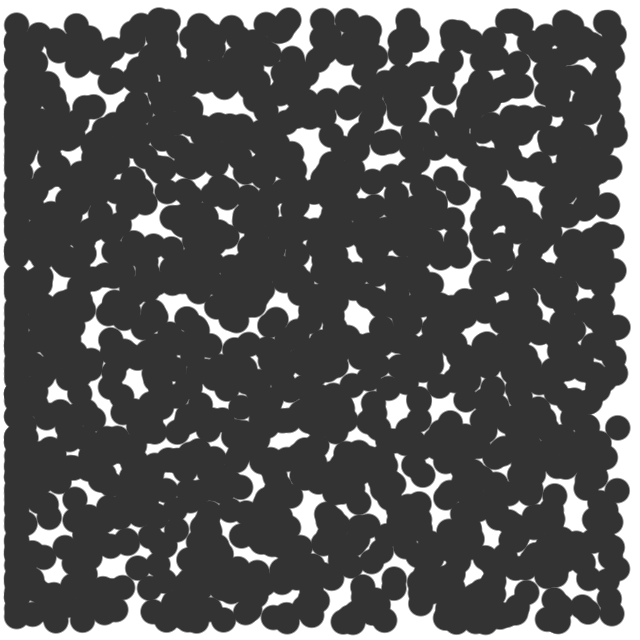
Give the GLSL for this pattern, as a WebGL 2 fragment shader.

```glsl
#version 300 es
precision highp float;
// Dense random scatter of equal dark discs on white, crowded along the left side.

#define RADIUS 0.0195
#define FIELD_MIN vec2(0.026, 0.027)
#define FIELD_MAX vec2(0.966, 0.969)
#define CELLS 23
#define CANDIDATES 12
#define FILL_CHANCE 0.25
#define WALL_DISCS 4
#define SOFTNESS 0.0028
#define INK vec3(0.2)
#define PAPER vec3(1.0)
#define SEED 17

uniform vec2 u_resolution;
out vec4 fragColor;

// Integer hash: three independent values in 0..1
vec3 hash3(ivec3 key) {
    uvec3 v = uvec3(key + SEED) * 1664525u + 1013904223u;
    v.x += v.y * v.z;
    v.y += v.z * v.x;
    v.z += v.x * v.y;
    v ^= v >> 16u;
    v.x += v.y * v.z;
    v.y += v.z * v.x;
    v.z += v.x * v.y;
    return vec3(v >> 8u) / 16777216.0;
}

// Share of paper left visible by one soft-edged disc
float uncovered(vec2 p, vec2 center, float blur) {
    return clamp((length(p - center) - RADIUS) / blur + 0.5, 0.0, 1.0);
}

void main() {
    vec2 p = gl_FragCoord.xy / u_resolution;
    float blur = max(SOFTNESS, 1.0 / min(u_resolution.x, u_resolution.y));
    vec2 cellSize = (FIELD_MAX - FIELD_MIN) / float(CELLS);
    ivec2 home = ivec2(floor((p - FIELD_MIN) / cellSize));
    float paper = 1.0;

    for (int dy = -1; dy <= 1; dy++) {
        int row = home.y + dy;
        if (row < 0 || row >= CELLS) continue;

        // Scattered discs: a random number in each neighbouring cell
        for (int dx = -1; dx <= 1; dx++) {
            int column = home.x + dx;
            if (column < 0 || column >= CELLS) continue;
            for (int i = 0; i < CANDIDATES; i++) {
                vec3 rnd = hash3(ivec3(column, row, i));
                if (rnd.z > FILL_CHANCE) continue;
                vec2 center = FIELD_MIN + (vec2(column, row) + rnd.xy) * cellSize;
                paper *= uncovered(p, center, blur);
            }
        }

        // Discs lined up against the left side
        for (int i = 0; i < WALL_DISCS; i++) {
            float along = float(row) + hash3(ivec3(CELLS, row, i)).y;
            vec2 center = FIELD_MIN + vec2(0.0, along * cellSize.y);
            paper *= uncovered(p, center, blur);
        }
    }

    fragColor = vec4(mix(INK, PAPER, paper), 1.0);
}
```
